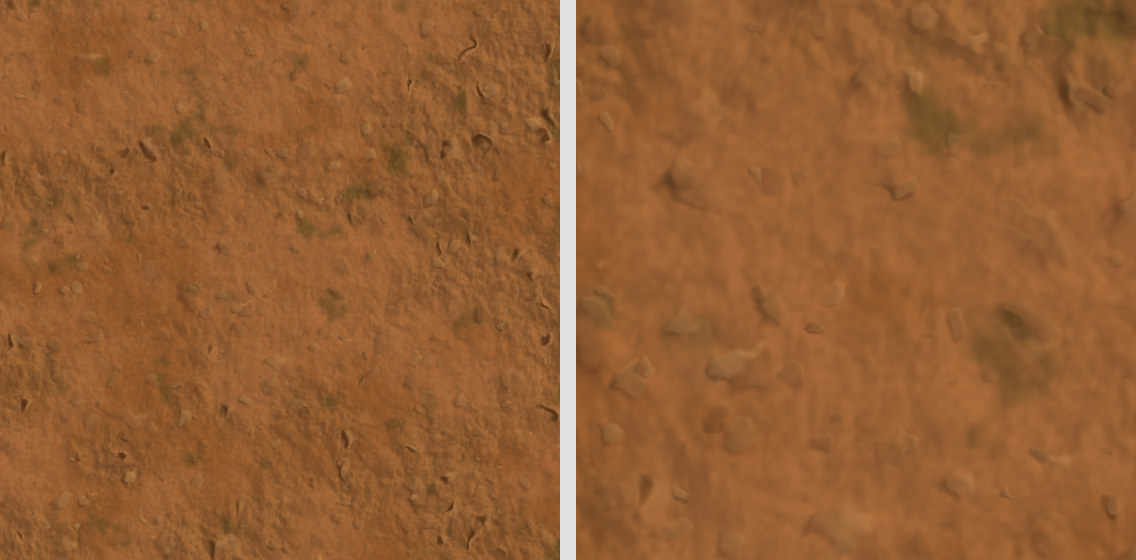
Left, the full canvas; right, a detail of the centre.
Give the GLSL for this texture, as a WebGL 1 fragment shader.

```glsl
precision highp float;
uniform vec2 u_resolution;

const vec2 LIGHT = vec2(0.8, 0.6);

float hash(vec2 p) {
  return fract(sin(dot(p, vec2(127.1, 311.7))) * 43758.5453);
}

float noise(vec2 p) {
  vec2 i = floor(p), f = fract(p);
  f = f * f * (3.0 - 2.0 * f);
  return mix(mix(hash(i), hash(i + vec2(1.0, 0.0)), f.x),
             mix(hash(i + vec2(0.0, 1.0)), hash(i + vec2(1.0, 1.0)), f.x), f.y);
}

float fbm(vec2 p) {
  float sum = 0.0, amp = 0.53;
  for (int i = 0; i < 4; i++) {
    sum += amp * noise(p);
    p = mat2(1.6, 1.2, -1.2, 1.6) * p + 5.3;
    amp *= 0.5;
  }
  return sum;
}

// Where the ground is broken up rather than smooth
float roughness(vec2 p) {
  return smoothstep(0.42, 0.64, fbm(p * vec2(5.0, 6.0) + 11.0));
}

float relief(vec2 p) {
  vec2 warp = vec2(noise(p * 23.0), noise(p * 23.0 + 31.0)) - 0.5;
  return fbm((p + 0.014 * warp) * vec2(36.0, 29.0));
}

// Rounded, slightly angular outline
float chipLength(vec2 d) {
  vec2 a = abs(d);
  return mix(length(d), max(a.x + 0.25 * a.y, 0.9 * a.y + 0.45 * a.x), 0.65);
}

// Half-buried stones: one per cell, lit on one side and shadowed on the other
vec3 addStones(vec3 color, vec2 p, float cells, float density, float strength) {
  vec2 q = p * cells;
  q += 0.3 * (vec2(noise(q * 2.7), noise(q * 2.7 + 19.0)) - 0.5);
  q += 0.12 * (vec2(noise(q * 7.0 + 5.0), noise(q * 7.0 + 37.0)) - 0.5);
  float exposed = strength * smoothstep(0.2, 0.65, noise(q * 2.2 + 13.0));
  vec2 base = floor(q);
  for (int y = -1; y <= 1; y++) {
    for (int x = -1; x <= 1; x++) {
      vec2 cell = base + vec2(float(x), float(y));
      vec2 id = cell + cells * 3.0;
      vec2 d = q - cell - 0.2 - 0.6 * vec2(hash(id), hash(id + 9.2));
      float present = step(hash(id + 4.7), density) * exposed * (0.3 + 0.7 * hash(id + 2.9));
      float radius = mix(0.16, 0.42, hash(id + 1.3));
      float angle = 6.283 * hash(id + 6.1);
      mat2 turn = mat2(cos(angle), sin(angle), -sin(angle), cos(angle));
      vec2 stretch = vec2(1.0, mix(1.1, 1.9, hash(id + 8.4)));
      float dist = chipLength(turn * d * stretch) / radius;
      float shadowDist = chipLength(turn * (d + LIGHT * radius * 0.4) * stretch) / radius;
      color *= 1.0 - 0.33 * present * (1.0 - smoothstep(0.55, 1.25, shadowDist));
      float facing = dot(d, LIGHT) / radius;
      vec3 stone = mix(vec3(0.61, 0.39, 0.21), vec3(0.71, 0.51, 0.3), hash(id + 3.3));
      stone *= 0.98 + 0.14 * facing;
      color = mix(color, stone, present * (1.0 - smoothstep(0.65, 1.1, dist)));
    }
  }
  return color;
}

// Short steep gouges with a dark hollow and a pale lip
vec3 addGouges(vec3 color, vec2 p, float rough) {
  vec2 q = p * 17.0;
  q += 0.4 * (vec2(noise(q * 2.3 + 3.0), noise(q * 2.3 + 47.0)) - 0.5);
  q += 0.16 * (vec2(noise(q * 6.0 + 8.0), noise(q * 6.0 + 29.0)) - 0.5);
  vec2 base = floor(q);
  for (int y = -1; y <= 1; y++) {
    for (int x = -1; x <= 1; x++) {
      vec2 id = base + vec2(float(x), float(y));
      vec2 d = q - id - 0.2 - 0.6 * vec2(hash(id + 51.0), hash(id + 63.0));
      float tilt = mix(-0.3, 0.7, hash(id + 71.0));
      d = mat2(cos(tilt), -sin(tilt), sin(tilt), cos(tilt)) * d;
      d.x += 0.7 * d.y * d.y;
      float size = mix(0.2, 0.5, hash(id + 77.0));
      float taper = 1.0 - smoothstep(0.2, 1.0, abs(d.y) / size);
      float width = 0.12 * taper + 0.02;
      float present = step(hash(id + 83.0), 0.36) * rough * taper;
      float hollow = 1.0 - smoothstep(0.1, 1.0, abs(d.x) / width);
      float lip = 1.0 - smoothstep(0.1, 1.0, abs(d.x - 0.15) / (width * 0.9));
      color = mix(color, vec3(0.68, 0.48, 0.28), 0.6 * present * lip);
      color = mix(color, vec3(0.28, 0.16, 0.07), 0.75 * present * hollow);
    }
  }
  return color;
}

void main() {
  vec2 p = gl_FragCoord.xy / min(u_resolution.x, u_resolution.y);
  float rough = roughness(p);

  // Broad drifts of clay, earth and faint moss
  float drift = fbm(p * vec2(7.0, 10.0) + 2.0);
  vec3 color = mix(vec3(0.565, 0.34, 0.165), vec3(0.615, 0.385, 0.21), smoothstep(0.3, 0.6, drift));
  color = mix(color, vec3(0.53, 0.345, 0.18), 0.65 * rough);
  float moss = smoothstep(0.63, 0.85, fbm(p * 17.0 + 23.0));
  color = mix(color, vec3(0.36, 0.28, 0.12), 0.6 * moss);

  // Lumps lit from the upper right
  float slope = (relief(p) - relief(p + 0.005 * LIGHT)) / 0.12;
  color *= 1.0 + clamp(slope, -0.8, 0.8) * mix(0.07, 0.17, rough);

  color = addStones(color, p, 14.0, 0.5, 0.6);
  color = addStones(color, p + 0.37, 24.0, 0.5, 0.75);
  color = addStones(color, p + 0.71, 42.0, 0.3, 0.65);
  color = addGouges(color, p, smoothstep(0.25, 0.85, rough));

  // Fine soil grain
  color *= 1.0 + 0.07 * (noise(p * 190.0) - 0.5) + 0.08 * (fbm(p * 70.0) - 0.5);
  gl_FragColor = vec4(color, 1.0);
}
```
